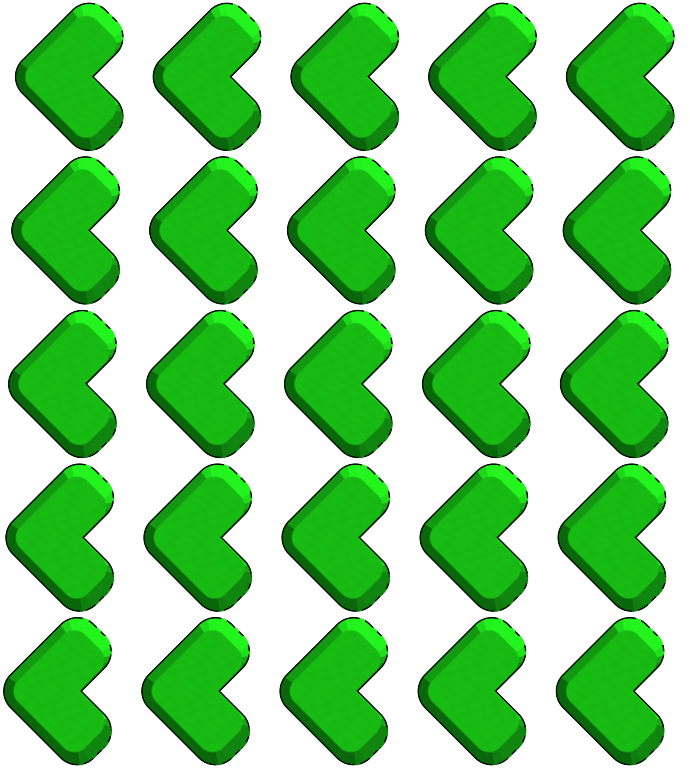
Give the GLSL for this pattern, as a WebGL 2 fragment shader.

```glsl
#version 300 es
precision highp float;

#define CANVAS_HEIGHT 768.0
#define ROWS 5.0
#define COLUMN_PITCH 137.75
#define OUTLINE_WIDTH 1.5
#define FACET_ANGLE 0.392699
#define LIGHT_ANGLE 1.134
#define PAPER vec3(1.0)
#define INK vec3(0.02, 0.07, 0.02)
#define FACE_GREEN vec3(0.09, 0.73, 0.07)
#define SHADE_GREEN vec3(0.04, 0.40, 0.04)
#define LIT_GREEN vec3(0.14, 0.96, 0.12)

uniform vec2 u_resolution;
out vec4 fragColor;

float roundedBox(vec2 p, vec2 halfSize, float radius) {
    vec2 q = abs(p) - halfSize + radius;
    return length(max(q, 0.0)) + min(max(q.x, q.y), 0.0) - radius;
}

// Outward direction of a rounded box, for points outside its core
vec2 boxNormal(vec2 p, vec2 halfSize, float radius) {
    vec2 q = max(abs(p) - halfSize + radius, 0.0);
    return sign(p) * q / max(length(q), 1e-4);
}

// Flat-faceted bevel colour for an outward direction
vec3 bevelColor(vec2 normal) {
    float turn = atan(normal.y, normal.x + 1e-5) / FACET_ANGLE;
    float angle = FACET_ANGLE * (floor(turn) + smoothstep(0.4, 0.6, fract(turn)));
    float light = smoothstep(-0.1, 1.0, cos(angle - LIGHT_ANGLE));
    light += 0.22 * smoothstep(0.75, 1.0, cos(angle + 0.785));
    return mix(SHADE_GREEN, LIT_GREEN, light);
}

void main() {
    float pixel = CANVAS_HEIGHT / u_resolution.y;
    vec2 pos = gl_FragCoord.xy * pixel;

    // Rows count from the top; each one slides a little further left
    float rowHeight = CANVAS_HEIGHT / ROWS;
    float depth = (CANVAS_HEIGHT - pos.y) / rowHeight;
    float row = floor(depth);
    float pitch = COLUMN_PITCH + 0.1 * row;
    float rowStart = 1.0 - 3.9 * row + 0.24 * row * row;

    // Local position, with the inner notch of the chevron at zero
    vec2 p = vec2(mod(pos.x - rowStart, pitch) - 93.0,
                  (0.5 - fract(depth)) * rowHeight);
    float side = p.y < 0.0 ? -1.0 : 1.0;

    // Mirror onto one arm: x runs along it, y across it
    float mirrored = abs(p.y);
    vec2 arm = vec2(p.x + mirrored, mirrored - p.x) * 0.70711;
    float body = roundedBox(arm - vec2(-3.5, 31.5), vec2(59.5, 31.5), 24.0);

    vec2 faceArm = arm - vec2(-5.5, 27.5);
    vec2 faceSize = vec2(47.5, 25.5);
    float face = roundedBox(faceArm, faceSize, 15.0);

    // Bevel around the raised face
    vec2 n = boxNormal(faceArm, faceSize, 15.0);
    vec2 normal = vec2(n.x - n.y, (n.x + n.y) * side) * 0.70711;
    vec3 color = bevelColor(normal);

    // Face with faint mottling
    float mottle = sin(p.x * 0.31 + 2.0 * sin(p.y * 0.17)) * sin(p.y * 0.37 + p.x * 0.11);
    vec3 faceColor = FACE_GREEN * (1.0 + 0.015 * mottle);
    color = mix(color, faceColor, smoothstep(1.0, -1.0, face / pixel));

    // Outline, broken into dashes around the arm ends
    float around = atan(arm.y - 31.5, arm.x - 25.0);
    float dashes = sin(around * 13.0 + side) + 0.7 * sin(around * 23.0 + 2.0 * side);
    float gap = smoothstep(0.0, 0.3, dashes) * smoothstep(45.0, 47.0, arm.x);
    float line = smoothstep(-0.5, 0.5, (body + OUTLINE_WIDTH) / pixel);
    color = mix(color, INK, line * (1.0 - gap));

    float coverage = smoothstep(0.5, -0.5, body / pixel);
    fragColor = vec4(mix(PAPER, color, coverage), 1.0);
}
```
